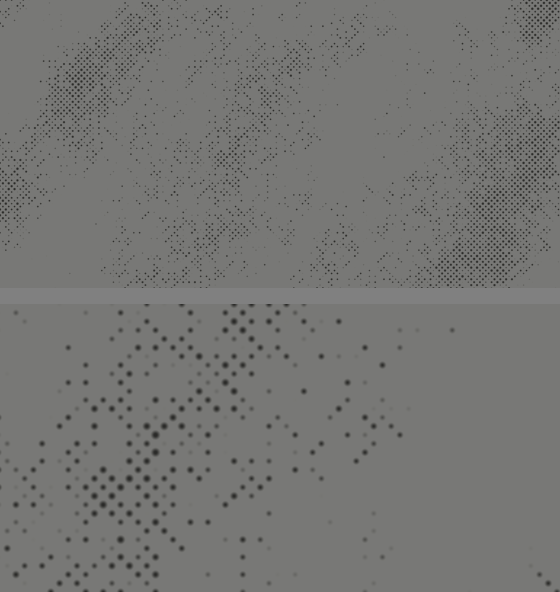
Top, the full canvas; bottom, a detail of the centre.
Write a Shadertoy shader that draws this texture.

```glsl
// Worn halftone print: a diagonal lattice of small dark dots on flat grey.
// A tone per cell, from soft patches, slanted noise and grain,
// decides whether its dot prints, how dark and how large it is.

// All lengths are in units of the canvas height.
const vec3  PAPER       = vec3(0.472, 0.472, 0.462);
const vec3  INK         = vec3(0.165, 0.165, 0.157);
const float PITCH       = 0.0202;   // spacing of dots within one row
const float DOT_MAX     = 0.0039;   // largest dot radius
const float DOT_MIN     = 0.42;     // smallest dot, as share of the largest
const float SOFTNESS    = 0.0029;   // half width of the dot edge
const float THRESHOLD   = 0.43;     // tone needed for a dot to print
const float FULL_TONE   = 0.75;     // tone above threshold of the largest dot
const float FADE_TONE   = 0.22;     // tone above threshold of full darkness
const float CLOUD_SCALE = 9.0;
const float CLOUD_GAIN  = 1.05;
const float GRAIN_GAIN  = 0.72;
const vec2  SLANT       = vec2(0.55, 0.835);
const vec2  STRETCH     = vec2(0.75, 1.25);

// Ink patches: centre x, centre y, radius, strength
const int PATCH_COUNT = 12;
const vec4 PATCHES[PATCH_COUNT] = vec4[](
    vec4(0.32, 0.71, 0.19, 0.86),
    vec4(1.88, 0.48, 0.24, 0.78),
    vec4(1.65, 0.06, 0.23, 0.78),
    vec4(1.90, 1.02, 0.13, 0.95),
    vec4(0.03, 0.32, 0.17, 0.72),
    vec4(0.01, 0.96, 0.07, 0.55),
    vec4(0.58, 0.97, 0.21, 0.38),
    vec4(1.05, 0.82, 0.29, 0.40),
    vec4(0.70, 0.42, 0.31, 0.40),
    vec4(1.12, 0.07, 0.18, 0.46),
    vec4(0.60, 0.04, 0.20, 0.38),
    vec4(1.56, 0.54, 0.30, 0.30)
);

float hash(vec2 p)
{
    vec3 v = fract(vec3(p.xyx) * 0.1031);
    v += dot(v, v.yzx + 33.33);
    return fract((v.x + v.y) * v.z);
}

float valueNoise(vec2 p)
{
    vec2 cell = floor(p);
    vec2 f = fract(p);
    f = f * f * (3.0 - 2.0 * f);
    float low  = mix(hash(cell), hash(cell + vec2(1.0, 0.0)), f.x);
    float high = mix(hash(cell + vec2(0.0, 1.0)), hash(cell + 1.0), f.x);
    return mix(low, high, f.y);
}

// Coordinates along and across the slant of the wear
vec2 slanted(vec2 p)
{
    return vec2(dot(p, SLANT), dot(p, vec2(SLANT.y, -SLANT.x))) * STRETCH;
}

float clouds(vec2 p)
{
    vec2 q = slanted(p) * CLOUD_SCALE + 17.0;
    float sum = 0.0;
    float weight = 0.4;
    for (int octave = 0; octave < 3; octave++) {
        sum += weight * valueNoise(q);
        q = q * 2.1 + 9.7;
        weight *= 0.8;
    }
    return sum - 0.488;   // centred on zero
}

float patchDensity(vec2 p)
{
    float density = 0.0;
    for (int i = 0; i < PATCH_COUNT; i++) {
        vec2 d = slanted(p - PATCHES[i].xy) / PATCHES[i].z;
        density += PATCHES[i].w * exp(-dot(d, d));
    }
    return density;
}

void mainImage(out vec4 fragColor, in vec2 fragCoord)
{
    vec2 p = fragCoord / iResolution.y;

    // Lattice turned by 45 degrees
    vec2 cell = floor(vec2(p.x + p.y, p.x - p.y) / PITCH);
    vec2 mid = cell + 0.5;
    vec2 centre = 0.5 * PITCH * vec2(mid.x + mid.y, mid.x - mid.y);

    // Tone of this cell
    float grain = hash(cell + 211.0) - 0.5;
    float tone = patchDensity(centre) - THRESHOLD
               + CLOUD_GAIN * clouds(centre) + GRAIN_GAIN * grain;

    // Dot with a soft edge
    float radius = DOT_MAX * mix(DOT_MIN, 1.0, clamp(tone / FULL_TONE, 0.0, 1.0));
    float edge = max(SOFTNESS, 0.6 / iResolution.y);
    float dotMask = 1.0 - smoothstep(radius - edge, radius + edge, length(p - centre));
    float printed = smoothstep(0.0, FADE_TONE, tone);

    fragColor = vec4(mix(PAPER, INK, dotMask * printed), 1.0);
}
```
